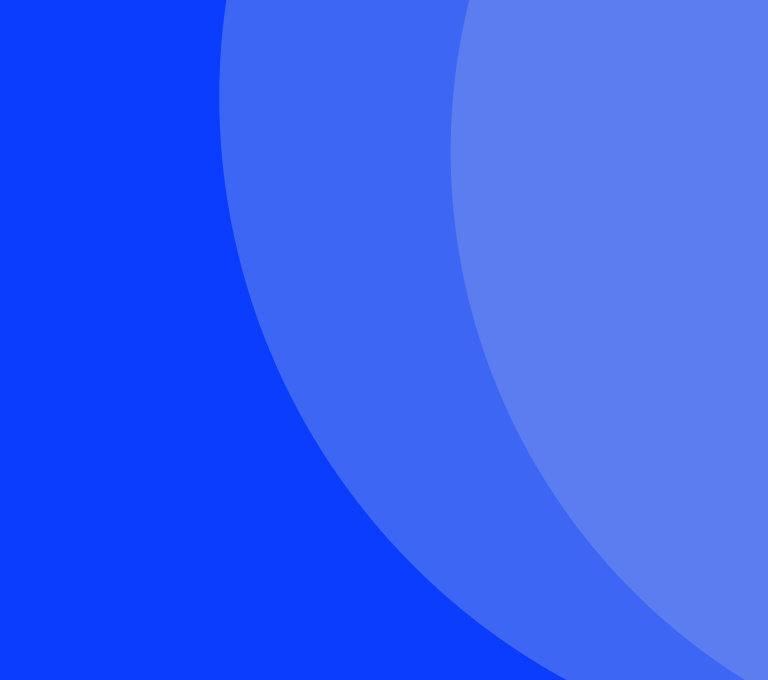
A WebGL 2 fragment shader for this background:

```glsl
#version 300 es
precision highp float;

#define BASE_BLUE vec3(0.04, 0.24, 1.00)
#define MID_BLUE vec3(0.24, 0.40, 0.96)
#define PALE_BLUE vec3(0.36, 0.49, 0.94)
// Disc centres and radii, in canvas heights
#define OUTER_CENTER vec2(1.2981, 0.8576)
#define OUTER_RADIUS 0.9761
#define INNER_CENTER vec2(1.5781, 0.7778)
#define INNER_RADIUS 0.9163

uniform vec2 u_resolution;
out vec4 fragColor;

// Coverage of a disc, softened over one pixel
float discMask(vec2 point, vec2 center, float radius) {
    float signedDistance = length(point - center) - radius;
    return clamp(0.5 - signedDistance * u_resolution.y, 0.0, 1.0);
}

void main() {
    // Keep horizontal places tied to the canvas width at the base aspect
    const float baseAspect = 512.0 / 454.0;
    vec2 point = gl_FragCoord.xy / u_resolution * vec2(baseAspect, 1.0);

    // Flat base with two overlapping discs
    vec3 color = BASE_BLUE;
    color = mix(color, MID_BLUE, discMask(point, OUTER_CENTER, OUTER_RADIUS));
    color = mix(color, PALE_BLUE, discMask(point, INNER_CENTER, INNER_RADIUS));

    fragColor = vec4(color, 1.0);
}
```
